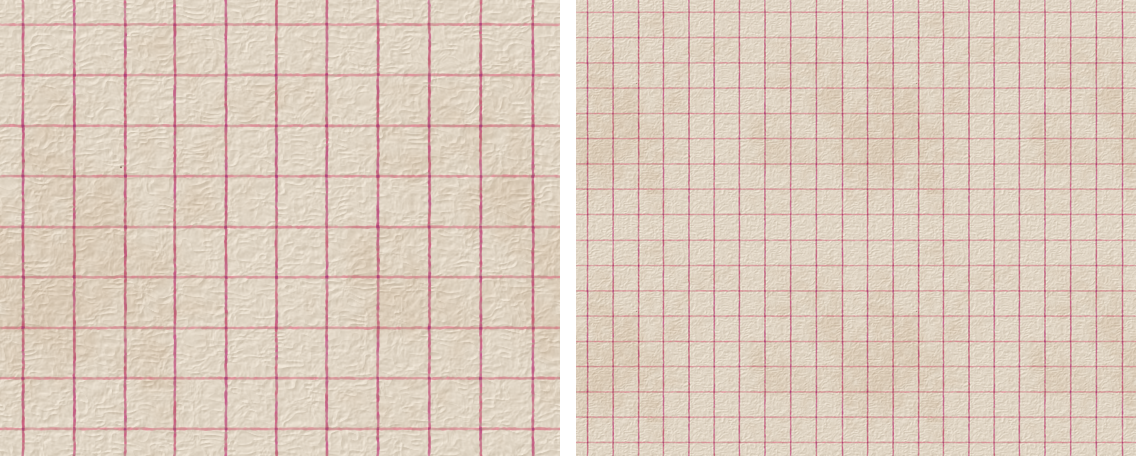
Left: one tile. Right: repeated 2 by 2.
Write a WebGL 1 fragment shader that draws this pattern.

```glsl
precision highp float;
// Hand-ruled squared paper: 11 by 9 cells of rose and magenta ink on rough cream stock.
// Wrapped value noise gives the pressed fibres, the stains and the uneven ink;
// every noise period is a whole number, so the sheet tiles on all four sides.

uniform vec2 u_resolution;

const vec2 CELLS = vec2(11.0, 9.0);
const vec2 LINE_PHASE = vec2(0.445, 0.527);   // line position inside its cell
const float HALF_WIDTH = 0.025;               // in cells
const float TAU = 6.2831853;

const vec3 CREAM = vec3(0.878, 0.836, 0.772);
const vec3 STAIN = vec3(0.842, 0.775, 0.690);
const vec3 MAGENTA_TINT = vec3(0.85, 0.41, 0.68);
const vec3 ROSE_TINT = vec3(0.95, 0.65, 0.74);
const vec3 VIOLET = vec3(0.64, 0.25, 0.52);
const vec3 SPECK = vec3(0.42, 0.30, 0.24);

float hash(vec2 p) {
  vec3 q = fract(p.xyx * vec3(0.1031, 0.1030, 0.0973));
  q += dot(q, q.yzx + 33.33);
  return fract((q.x + q.y) * q.z);
}

// Value noise with 'period' lattice cells across the canvas, wrapping at its edges.
float noise(vec2 uv, vec2 period) {
  vec2 p = uv * period;
  vec2 i = floor(p);
  vec2 f = p - i;
  f = f * f * (3.0 - 2.0 * f);
  vec2 a = mod(i, period);
  vec2 b = mod(i + 1.0, period);
  float low = mix(hash(a), hash(vec2(b.x, a.y)), f.x);
  float high = mix(hash(vec2(a.x, b.y)), hash(b), f.x);
  return mix(low, high, f.y);
}

// Height of the paper: warped creases, lumps and fine fibre.
float paperHeight(vec2 uv) {
  vec2 bend = vec2(noise(uv, vec2(33.0, 27.0)), noise(uv + 0.5, vec2(33.0, 27.0)));
  vec2 q = uv + 0.014 * (bend - 0.5);
  float crease = 1.0 - abs(2.0 * noise(q, vec2(62.0, 96.0)) - 1.0);
  return 0.5 * crease + 0.35 * noise(q, vec2(128.0, 110.0))
       + 0.25 * noise(q, vec2(230.0, 190.0));
}

// Light from the upper left raking over the paper.
float relief(vec2 uv) {
  vec2 toLight = vec2(-0.0008, 0.0010);
  return paperHeight(uv - toLight) - paperHeight(uv + toLight);
}

float stainAmount(vec2 uv) {
  float blotch = 0.45 * noise(uv, vec2(4.0, 3.0)) + 0.30 * noise(uv, vec2(11.0, 9.0))
               + 0.25 * noise(uv, vec2(38.0, 31.0));
  return smoothstep(0.42, 0.82, blotch);
}

// Coverage of a stroke at signed distance d, with an edge softened by one pixel.
float stroke(float d, float halfWidth, float pixel) {
  float soft = max(0.75 * pixel, 0.008);
  return 1.0 - smoothstep(halfWidth - soft, halfWidth + soft, abs(d));
}

// Sparse dark flecks, at most one per cell.
float fleck(vec2 p, float pixel) {
  vec2 id = floor(p);
  float chance = step(0.97, hash(id + 71.0));
  vec2 centre = 0.25 + 0.5 * vec2(hash(id + 13.0), hash(id + 29.0));
  return chance * stroke(length(p - id - centre), 0.016, pixel);
}

void main() {
  vec2 uv = gl_FragCoord.xy / u_resolution;
  vec2 p = uv * CELLS;
  vec2 id = floor(p);
  float pixel = CELLS.y / u_resolution.y;

  // Paper
  float shade = clamp(relief(uv), -0.25, 0.25);
  float grain = noise(uv, vec2(310.0, 250.0)) - 0.5;
  vec3 color = mix(CREAM, STAIN, 0.75 * stainAmount(uv));
  color += vec3(0.26, 0.28, 0.31) * shade + 0.022 * grain;

  // Uneven spacing and a slight waver along each line
  vec2 drift = vec2(0.018 * cos(TAU * id.x / CELLS.x) + 0.022 * (hash(vec2(id.x, 5.0)) - 0.5),
                    0.022 * (hash(vec2(id.y, 9.0)) - 0.5));
  vec2 waver = vec2(noise(uv, vec2(11.0, 45.0)), noise(uv, vec2(55.0, 9.0))) - 0.5;
  vec2 rough = vec2(noise(uv, vec2(90.0, 170.0)), noise(uv, vec2(210.0, 75.0))) - 0.5;
  vec2 d = p - id - LINE_PHASE - drift - 0.014 * waver - 0.012 * rough;

  // Ink: long fades, short blots and fibres showing through
  vec2 fade = vec2(noise(uv, vec2(11.0, 24.0)), noise(uv, vec2(30.0, 9.0)));
  vec2 blot = vec2(noise(uv, vec2(80.0, 130.0)), noise(uv, vec2(160.0, 70.0)));
  vec2 load = clamp(vec2(0.52, 0.48) + 0.30 * fade + 0.32 * blot + 0.8 * shade, 0.0, 1.0);
  vec2 width = HALF_WIDTH * (0.86 + 0.30 * blot);
  float down = load.x * stroke(d.x, width.x, pixel);
  float across = load.y * stroke(d.y, width.y, pixel);

  vec3 downTint = mix(MAGENTA_TINT, vec3(0.88, 0.46, 0.60), noise(uv, vec2(22.0, 36.0)));
  color *= mix(vec3(1.0), ROSE_TINT, across);
  color *= mix(vec3(1.0), downTint, down);
  color = mix(color, VIOLET, 0.75 * down * across);

  color = mix(color, SPECK, 0.8 * fleck(p, pixel));
  gl_FragColor = vec4(clamp(color, 0.0, 1.0), 1.0);
}
```
